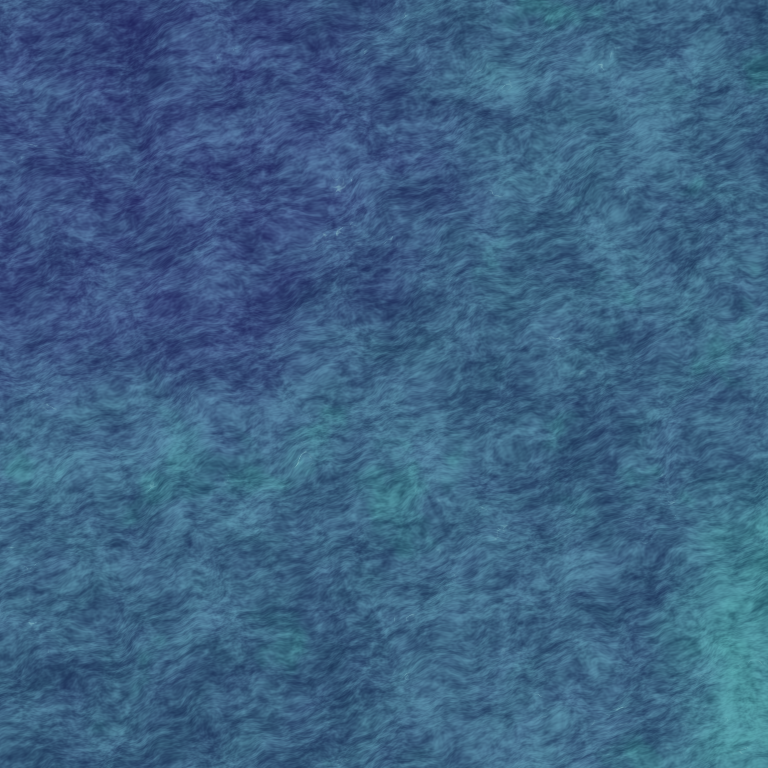
A Shadertoy shader for this texture:

```glsl
// Mottled blue-teal painted surface with fine slanted fibres and pale flecks.

const vec3 DEEP_BLUE  = vec3(0.180, 0.305, 0.435);
const vec3 PALE_BLUE  = vec3(0.345, 0.550, 0.655);
const vec3 INDIGO_SHIFT = vec3(0.005, -0.060, 0.005);
const vec3 TEAL_SHIFT   = vec3(-0.010, 0.075, 0.010);
const vec3 FLECK_COLOR  = vec3(0.58, 0.77, 0.79);

float hash(vec2 p) {
    vec3 q = fract(vec3(p.xyx) * 0.1031);
    q += dot(q, q.yzx + 33.33);
    return fract((q.x + q.y) * q.z);
}

// Projection of an offset on the random unit gradient of a cell corner
float cornerSlope(vec2 cell, vec2 offset) {
    float angle = 6.2832 * hash(cell);
    return dot(vec2(cos(angle), sin(angle)), offset);
}

// Zero-mean gradient noise
float noise(vec2 p) {
    vec2 cell = floor(p);
    vec2 f = p - cell;
    vec2 u = f * f * f * (f * (f * 6.0 - 15.0) + 10.0);
    vec2 e = vec2(1.0, 0.0);
    float low = mix(cornerSlope(cell, f), cornerSlope(cell + e, f - e), u.x);
    float high = mix(cornerSlope(cell + e.yx, f - e.yx),
                     cornerSlope(cell + 1.0, f - 1.0), u.x);
    return mix(low, high, u.y);
}

float fbm(vec2 p, int octaves, float gain) {
    float sum = 0.0;
    float amplitude = 1.0;
    for (int i = 0; i < octaves; i++) {
        sum += amplitude * noise(p);
        p = p * 2.03 + vec2(17.3, 41.7);
        amplitude *= gain;
    }
    return sum;
}

vec2 rotate(vec2 p, float angle) {
    float c = cos(angle);
    float s = sin(angle);
    return vec2(c * p.x + s * p.y, c * p.y - s * p.x);
}

// Bends the plane so that fibres change direction softly
vec2 bend(vec2 p, float scale, float amount) {
    return p + amount * vec2(fbm(p * scale + 3.7, 3, 0.5),
                             fbm(p * scale + 58.1, 3, 0.5));
}

// Short thin curls along the zero lines of a noise field
float flecks(vec2 p, float width) {
    float curl = abs(noise(p) + 0.4 * noise(p * 2.1 + 9.0));
    float line = 1.0 - smoothstep(0.0, width, curl);
    return line * smoothstep(0.05, 0.40, noise(p * 0.7 + 71.0));
}

void mainImage(out vec4 fragColor, in vec2 fragCoord) {
    vec2 uv = fragCoord / iResolution.xy;
    vec2 slanted = rotate(bend(uv, 9.0, 0.018), 0.30);

    // Light and dark: wide clouds, blotches, fibres
    float clouds = fbm(uv * 3.0 + 12.4, 3, 0.55);
    float blotches = fbm(slanted * vec2(10.0, 16.0) + 30.0, 4, 0.62);
    float fibres = fbm(slanted * vec2(46.0, 105.0) + 80.0, 3, 0.75);
    float tone = 0.37 + 0.36 * clouds + 0.50 * blotches + 0.56 * fibres;

    // Hue regions with ragged borders
    vec2 ragged = bend(uv, 5.0, 0.10);
    float indigo = 1.0 - smoothstep(0.24, 0.52, length((ragged - vec2(0.16, 0.80)) * vec2(1.0, 1.15)));
    float corner = 1.0 - smoothstep(0.05, 0.24, length((ragged - vec2(1.03, 0.13)) * vec2(1.1, 0.7)));
    float tealSpots = smoothstep(0.22, 0.62, fbm(uv * 6.5 + 23.0, 4, 0.55));
    float teal = max(corner, 0.65 * tealSpots * (1.0 - indigo));
    tone += 0.32 * corner - 0.10 * indigo;

    // Colour, with softly limited extremes
    tone = 0.4 + 0.95 * tanh((tone - 0.4) / 0.95);
    vec3 color = mix(DEEP_BLUE, PALE_BLUE, tone);
    float hueDrift = 0.016 * fbm(slanted * vec2(14.0, 20.0) + 140.0, 3, 0.6);
    color += vec3(-0.3, 1.0, -0.2) * hueDrift;
    color += INDIGO_SHIFT * indigo + TEAL_SHIFT * teal;

    // Sparse pale flecks, gathered on the lighter blotches
    float clusters = smoothstep(0.10, 0.55, fbm(uv * 8.0 + 95.0, 3, 0.6));
    float fleck = flecks(slanted * vec2(48.0, 75.0) + 200.0, 0.10);
    color = mix(color, FLECK_COLOR, 0.55 * fleck * clusters * smoothstep(0.2, 0.9, tone));

    fragColor = vec4(clamp(color, 0.0, 1.0), 1.0);
}
```
